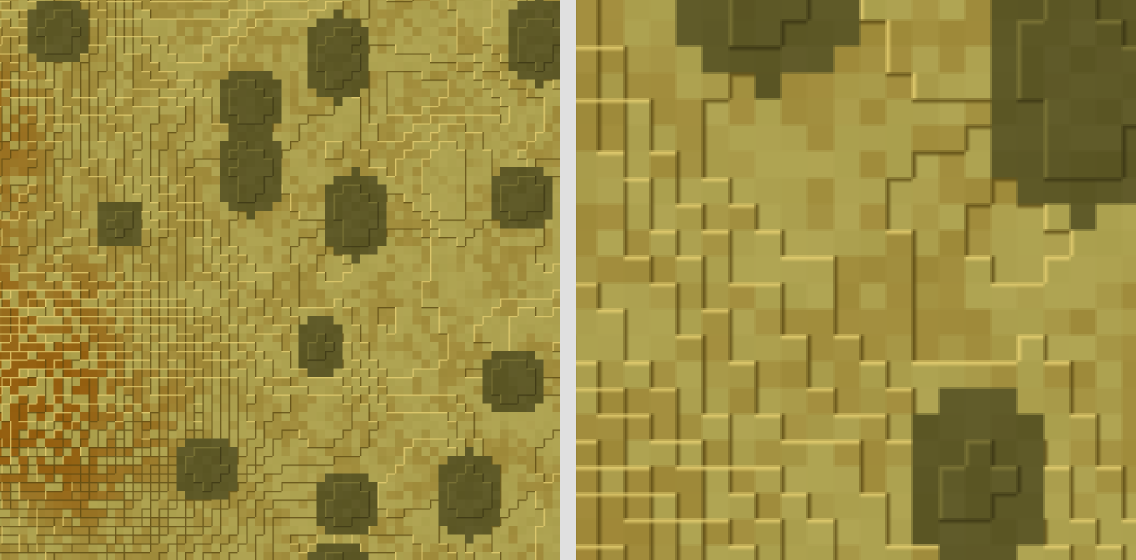
Left, the full canvas; right, a detail of the centre.
This background is drawn by a three.js fragment shader. Its source:

```glsl
// Blocky terrain seen from above: a 64 x 64 grid of tiles with stepped heights,
// a rusty hill at the left, contour steps lit from the upper left, and dark
// rounded bushes scattered over the olive plain.

varying vec2 vUv;

float hash(vec2 p) {
  vec3 q = fract(vec3(p.xyx) * vec3(0.1031, 0.1030, 0.0973));
  q += dot(q, q.yzx + 33.33);
  return fract((q.x + q.y) * q.z);
}

float cornerSlope(vec2 corner, vec2 offset) {
  float angle = 6.2832 * hash(corner + 71.0);
  return dot(vec2(cos(angle), sin(angle)), offset);
}

float gradientNoise(vec2 p) {
  vec2 i = floor(p), f = fract(p);
  vec2 u = f * f * f * (f * (f * 6.0 - 15.0) + 10.0);
  vec2 e = vec2(1.0, 0.0);
  return mix(
    mix(cornerSlope(i, f), cornerSlope(i + e, f - e), u.x),
    mix(cornerSlope(i + e.yx, f - e.yx), cornerSlope(i + 1.0, f - 1.0), u.x),
    u.y);
}

// Broad hill and a lower ridge above it, from 0 on the plain to about 1
float hillMass(vec2 tile) {
  vec2 p = tile / 64.0;
  vec2 hill = (p - vec2(0.05, 0.26)) / vec2(0.29, 0.27);
  vec2 ridge = (p - vec2(-0.06, 0.77)) / vec2(0.20, 0.24);
  return exp(-dot(hill, hill)) + 0.7 * exp(-dot(ridge, ridge));
}

// Height in whole steps; the hill is rougher than the plain
float terrainLevel(vec2 tile) {
  float mass = hillMass(tile);
  float height = 25.0 * mass
    + 5.0 * gradientNoise(tile / 17.0 + 3.7)
    + 2.0 * gradientNoise(tile / 7.0 + 21.3);
  return floor(height + 1.5 * min(mass, 1.0) * (hash(tile + 9.0) - 0.5));
}

// Depth inside the nearest bush, in tiles; negative outside
float bushDepth(vec2 tile) {
  float depth = -1.0;
  vec2 home = floor(tile / 16.0);
  for (int y = -1; y <= 1; y++) {
    for (int x = -1; x <= 1; x++) {
      vec2 plot = home + vec2(float(x), float(y));
      vec2 seed = plot * 7.0 + 40.0;
      vec2 center = floor(plot * 16.0 + 2.0 + 12.0 * vec2(hash(seed), hash(seed + 3.1)));
      float radius = hash(seed + 5.7) < 0.25 ? 2.9 : 3.75;
      float stretch = 1.0 + 0.35 * step(0.65, hash(seed + 8.3));
      float bush = radius - length((tile - center) / vec2(1.0, stretch));
      if (hash(seed + 1.9) < 0.88 && hillMass(center) < 0.36) depth = max(depth, bush);
    }
  }
  return depth;
}

float crownLevel(vec2 tile) {
  return step(1.45, bushDepth(tile) + 0.5 * (hash(tile + 17.0) - 0.5));
}

vec3 groundColor(vec2 tile) {
  float mass = hillMass(tile) + 0.25 * gradientNoise(tile / 9.0 + 50.0);
  float rust = smoothstep(0.25, 0.95, mass);
  float patches = 0.9 * gradientNoise(tile / 6.0 + 11.0) + 0.25 * (tile.x / 64.0 - 0.5);
  float grain = hash(tile);
  float mottle = smoothstep(0.2, 0.65, grain + patches);
  float fleck = step(0.68, grain);
  vec3 low = mix(vec3(0.63, 0.55, 0.235), vec3(0.58, 0.37, 0.06), rust);
  vec3 high = mix(vec3(0.68, 0.635, 0.315), vec3(0.68, 0.63, 0.30), rust);
  return mix(low, high, mix(mottle, fleck, rust)) + 0.025 * (hash(tile + 31.0) - 0.5);
}

vec3 paint(vec2 uv) {
  vec2 grid = uv * 64.0 - vec2(0.15, 0.9);
  vec2 tile = floor(grid), f = fract(grid);
  vec2 left = tile - vec2(1.0, 0.0), above = tile + vec2(0.0, 1.0);
  bool bush = bushDepth(tile) > 0.0;
  vec3 color, lightEdge, darkEdge;
  vec2 rise;

  if (bush) {
    color = vec3(0.365, 0.345, 0.15) + 0.03 * (hash(tile) - 0.5);
    lightEdge = vec3(0.50, 0.47, 0.22);
    darkEdge = vec3(0.22, 0.20, 0.07);
    rise = crownLevel(tile) - vec2(crownLevel(left), crownLevel(above));
  } else {
    color = groundColor(tile);
    lightEdge = vec3(0.91, 0.82, 0.45);
    darkEdge = vec3(0.34, 0.27, 0.06);
    rise = terrainLevel(tile) - vec2(terrainLevel(left), terrainLevel(above));
  }

  // Rising steps catch the light, falling steps lie in shade
  vec2 line = 1.0 - smoothstep(0.07, 0.21, vec2(f.x, 1.0 - f.y));
  vec2 shade = line * step(0.5, -rise);
  vec2 glow = line * step(0.5, rise);
  color = mix(color, darkEdge, 0.75 * max(shade.x, shade.y));
  return mix(color, lightEdge, 0.8 * max(glow.x, glow.y));
}

void main() {
  // Four samples soften the tile borders
  vec2 d = vec2(0.0006, -0.0006);
  vec3 color = paint(vUv + d.xx) + paint(vUv + d.xy) + paint(vUv + d.yx) + paint(vUv + d.yy);
  gl_FragColor = vec4(color / 4.0, 1.0);
}
```
